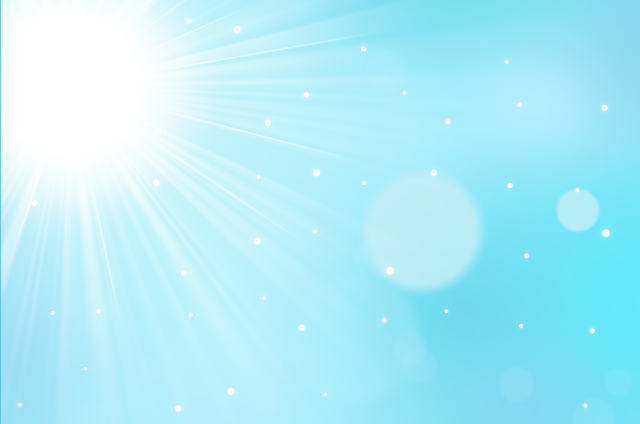
Write a WebGL 1 fragment shader that draws this background.

```glsl
precision highp float;

uniform vec2 u_resolution;

const vec2 SUN = vec2(0.165, 0.797);
const float CORE_RADIUS = 0.14;
const float GLOW_RADIUS = 0.38;
const float RAY_STRENGTH = 0.75;
const float STREAK_WIDTH = 0.0022;
const float DOT_CELL = 0.165;
const float DOT_CHANCE = 0.88;
const int FAINT_DISCS = 14;

const vec3 WHITE = vec3(1.0);
const vec3 PALE_SKY = vec3(0.67, 0.93, 0.98);
const vec3 CYAN_SKY = vec3(0.50, 0.89, 0.96);
const vec3 LIGHT_AQUA = vec3(0.72, 0.95, 0.99);
const vec3 HAZE = vec3(0.76, 0.94, 0.99);
const vec3 TEAL = vec3(0.38, 0.84, 0.91);
const vec3 BRIGHT_CYAN = vec3(0.36, 0.92, 0.99);
const vec3 SOFT_BLUE = vec3(0.54, 0.83, 0.94);
const vec3 DISC = vec3(0.76, 0.935, 0.965);
const vec3 EDGE_BLUE = vec3(0.30, 0.75, 0.90);

float hash(vec2 p) {
  vec3 q = fract(p.xyx * vec3(0.1031, 0.1030, 0.0973));
  q += dot(q, q.yzx + 33.33);
  return fract((q.x + q.y) * q.z);
}

float noise(float x, float seed) {
  float i = floor(x);
  float f = smoothstep(0.0, 1.0, fract(x));
  return mix(hash(vec2(i, seed)), hash(vec2(i + 1.0, seed)), f);
}

float blob(vec2 p, vec2 center, vec2 radius) {
  vec2 q = (p - center) / radius;
  return exp(-dot(q, q));
}

float disc(vec2 p, vec2 center, float radius, float blur) {
  return 1.0 - smoothstep(radius - blur, radius + blur, length(p - center));
}

// Thin line of light leaving the sun
float streak(vec2 q, float angle, float reach) {
  vec2 dir = vec2(cos(angle), sin(angle));
  float along = dot(q, dir);
  float across = (q.x * dir.y - q.y * dir.x) / STREAK_WIDTH;
  float fade = smoothstep(0.12, 0.3, along) * (1.0 - smoothstep(0.6 * reach, reach, along));
  return exp(-across * across) * fade;
}

vec3 sky(vec2 p) {
  vec3 c = mix(PALE_SKY, CYAN_SKY, smoothstep(0.6, 1.2, p.x));
  c = mix(c, LIGHT_AQUA, 0.7 * blob(p, vec2(0.90, 0.70), vec2(0.28, 0.20)));
  c = mix(c, LIGHT_AQUA, 0.6 * blob(p, vec2(0.55, 0.25), vec2(0.35, 0.30)));
  c = mix(c, TEAL, 0.55 * blob(p, vec2(0.98, 1.02), vec2(0.30, 0.16)));
  c = mix(c, HAZE, 0.85 * blob(p, vec2(1.32, 0.75), vec2(0.26, 0.17)));
  c = mix(c, SOFT_BLUE, 0.7 * blob(p, vec2(1.52, 0.88), vec2(0.18, 0.22)));
  c = mix(c, BRIGHT_CYAN, 0.8 * blob(p, vec2(1.50, 0.27), vec2(0.28, 0.30)));
  c = mix(c, TEAL, 0.7 * blob(p, vec2(1.06, 0.26), vec2(0.24, 0.17)));
  c = mix(c, SOFT_BLUE, 0.6 * blob(p, vec2(1.24, 0.04), vec2(0.20, 0.14)));
  return mix(c, SOFT_BLUE, 0.65 * blob(p, vec2(-0.02, 0.15), vec2(0.22, 0.32)));
}

// Out-of-focus discs, clear ones first and then faint scattered ones
vec3 addDiscs(vec3 c, vec2 p, float aspect) {
  c = mix(c, LIGHT_AQUA, 0.28 * disc(p, vec2(0.84, 0.20), 0.15, 0.025));
  c = mix(c, HAZE, 0.25 * disc(p, vec2(0.53, 0.12), 0.14, 0.02));
  c = mix(c, DISC, 0.85 * disc(p, vec2(0.996, 0.455), 0.139, 0.02));
  c = mix(c, DISC, 0.80 * disc(p, vec2(1.363, 0.504), 0.050, 0.006));
  for (int i = 0; i < FAINT_DISCS; i++) {
    float k = float(i) + 1.0;
    vec2 center = vec2(hash(vec2(k, 3.0)) * aspect, hash(vec2(k, 8.0)));
    float radius = mix(0.025, 0.06, hash(vec2(k, 15.0)));
    c = mix(c, HAZE, 0.15 * disc(p, center, radius, 0.006));
  }
  return c;
}

float sparkles(vec2 p) {
  vec2 cell = floor(p / DOT_CELL);
  vec2 jitter = vec2(hash(cell + 11.0), hash(cell + 47.0));
  float d = length(p - (cell + mix(vec2(0.15), vec2(0.85), jitter)) * DOT_CELL);
  float radius = mix(0.005, 0.0115, hash(cell + 83.0));
  float core = 1.0 - smoothstep(0.5 * radius, radius, d);
  float halo = 0.4 * exp(-d * d / (radius * radius));
  return step(hash(cell + 5.0), DOT_CHANCE) * min(core + halo, 1.0);
}

void main() {
  vec2 p = gl_FragCoord.xy / u_resolution.y;
  vec2 q = p - SUN;
  float d = length(q);
  float angle = atan(q.y, q.x);
  vec3 color = addDiscs(sky(p), p, u_resolution.x / u_resolution.y);

  // Fan of soft rays and fine streaks
  float fan = 0.55 * noise(angle * 14.0, 2.0) + 0.45 * noise(angle * 45.0, 7.0);
  float rays = RAY_STRENGTH * smoothstep(0.3, 0.9, fan) * exp(-3.2 * d * d);
  float lines = streak(q, 0.173, 0.80) + streak(q, -0.255, 0.75) + streak(q, -0.59, 0.70);
  lines += streak(q, -1.36, 0.62) + streak(q, -1.90, 0.50) + streak(q, 0.42, 0.48);
  color = mix(color, WHITE, rays);
  color = mix(color, WHITE, 0.6 * min(lines, 1.0));

  // Sun core and its wide glow
  color = mix(color, WHITE, 0.45 * exp(-5.0 * d * d));
  color = mix(color, WHITE, 1.0 - smoothstep(CORE_RADIUS, GLOW_RADIUS, d));

  color = mix(color, WHITE, sparkles(p));
  color = mix(color, EDGE_BLUE, 0.8 * (1.0 - smoothstep(0.001, 0.004, p.x)));
  gl_FragColor = vec4(color, 1.0);
}
```
